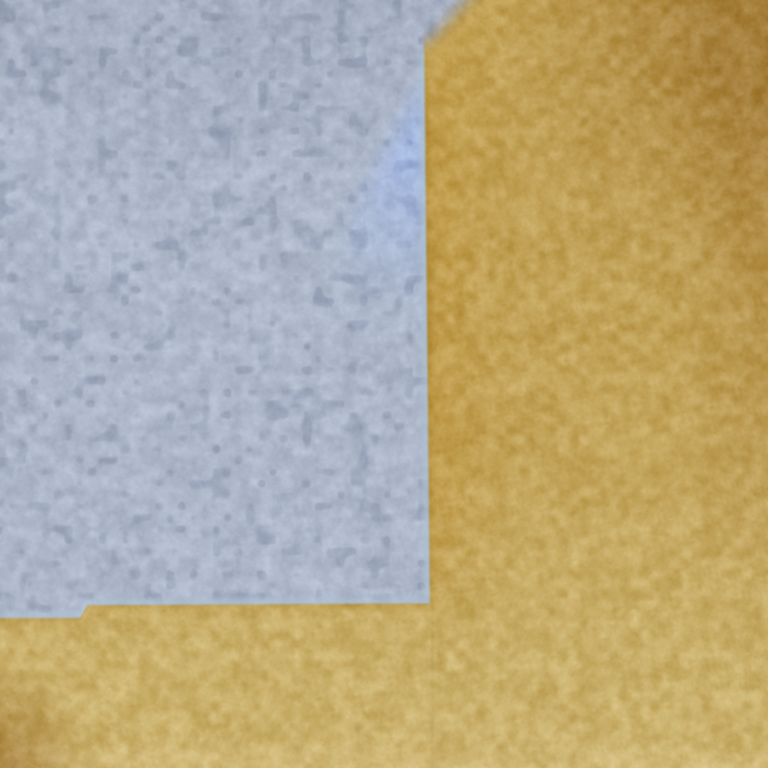
Reproduce this texture procedurally as a WebGL 2 fragment shader.

```glsl
#version 300 es
precision highp float;

#define PANEL_BOTTOM 0.212
#define STEP_DROP 0.017
#define STEP_X 0.112
#define EDGE_BLUR 0.003
#define GRAIN_SCALE 75.0
#define GREY_GRAIN 0.15
#define GOLD_GRAIN 0.19

uniform vec2 u_resolution;
out vec4 fragColor;

const vec3 GREY = vec3(0.68, 0.72, 0.79);
const vec3 BLUE = vec3(0.65, 0.73, 0.89);
const vec3 RIM = vec3(0.68, 0.76, 0.82);
const vec3 GOLD_DARK = vec3(0.65, 0.50, 0.23);
const vec3 GOLD = vec3(0.76, 0.64, 0.35);
const vec3 GOLD_PALE = vec3(0.79, 0.69, 0.42);

float hash(vec2 p) {
    return fract(sin(dot(p, vec2(127.1, 311.7))) * 43758.545);
}

float noise(vec2 p) {
    vec2 i = floor(p), f = fract(p);
    f = f * f * (3.0 - 2.0 * f);
    return mix(mix(hash(i), hash(i + vec2(1, 0)), f.x),
               mix(hash(i + vec2(0, 1)), hash(i + vec2(1, 1)), f.x), f.y);
}

// Layered noise centred on zero
float grain(vec2 p) {
    float sum = 0.0, amp = 0.5;
    for (int i = 0; i < 4; i++) {
        sum += amp * (noise(p) - 0.5);
        p = mat2(0.8, 0.6, -0.6, 0.8) * p * 1.9 + 17.3;
        amp *= 0.55;
    }
    return sum;
}

// Signed distance to the panel, negative inside
float panelDistance(vec2 p) {
    float right = p.x - mix(0.562, 0.552, p.y);
    float bottom = PANEL_BOTTOM - STEP_DROP * (1.0 - smoothstep(STEP_X - 0.010, STEP_X + 0.004, p.x));
    bottom += 0.002 * smoothstep(STEP_X, 0.56, p.x);
    return max(right, bottom - p.y);
}

vec3 goldSurface(vec2 p, float g) {
    vec3 c = mix(GOLD, GOLD_PALE, smoothstep(0.55, 0.05, p.y));
    // Shadows toward the upper right and lower left corners
    float shade = smoothstep(0.55, 1.05, p.y) * smoothstep(0.60, 1.0, p.x);
    shade += 0.35 * smoothstep(0.85, 1.0, p.x) * smoothstep(0.1, 0.6, p.y);
    shade += 0.8 * smoothstep(0.13, 0.0, length(p * vec2(1.0, 0.8)));
    c = mix(c, GOLD_DARK, min(shade, 1.0));
    // Richer tone beside the panel, pale strip at the base
    c = mix(c, vec3(0.75, 0.60, 0.27), 0.6 * exp(-abs(p.x - 0.58) * 18.0) * smoothstep(0.1, 0.4, p.y));
    c += vec3(0.02, 0.025, 0.04) * smoothstep(0.035, 0.015, p.y);
    // Faint seam below the panel corner
    float seam = smoothstep(0.004, 0.0, abs(p.x - 0.563)) * step(p.y, PANEL_BOTTOM);
    c -= 0.02 * seam;
    return c + g * GOLD_GRAIN * vec3(0.75, 0.95, 1.3);
}

vec3 greySurface(vec2 p, float g, float d) {
    vec3 c = GREY + 0.015 * (noise(p * 6.0) - 0.5);
    c -= 0.03 * smoothstep(0.75, 1.0, p.y);
    // Bluish wedge leaning on the right edge
    float wedge = smoothstep(0.0, 0.05, p.x - 0.54 + (0.92 - p.y) * 0.55);
    wedge *= smoothstep(0.55, 0.82, p.y) * smoothstep(0.93, 0.88, p.y) * smoothstep(0.38, 0.54, p.x);
    c = mix(c, BLUE, 0.9 * wedge);
    // Scattered dark flecks
    float fleck = smoothstep(0.62, 0.90, noise(p * GRAIN_SCALE * 0.9 + 41.0));
    c -= 0.065 * fleck * vec3(1.0, 1.0, 0.8);
    c += g * GREY_GRAIN;
    return mix(c, RIM, 0.6 * smoothstep(-0.014, -0.002, d));
}

void main() {
    vec2 p = gl_FragCoord.xy / u_resolution;
    float aa = max(EDGE_BLUR, 1.0 / u_resolution.y);
    float g = grain(p * GRAIN_SCALE);
    float d = panelDistance(p);

    // Sharp panel plus a blurred flare at its upper corner
    float panel = smoothstep(aa, -aa, d);
    float flare = smoothstep(0.025, -0.025, p.x - 0.555 - 0.9 * (p.y - 0.94)) * smoothstep(0.91, 0.96, p.y);
    panel = max(panel, flare);

    vec3 gold = goldSurface(p, g);
    // Warm line hugging the outside of the panel
    gold -= vec3(0.05, 0.08, 0.12) * exp(-max(d, 0.0) * 180.0) * smoothstep(0.95, 0.88, p.y);
    vec3 grey = greySurface(p, g, d * step(p.y, 0.93) - step(0.93, p.y));

    fragColor = vec4(clamp(mix(gold, grey, panel), 0.0, 1.0), 1.0);
}
```
